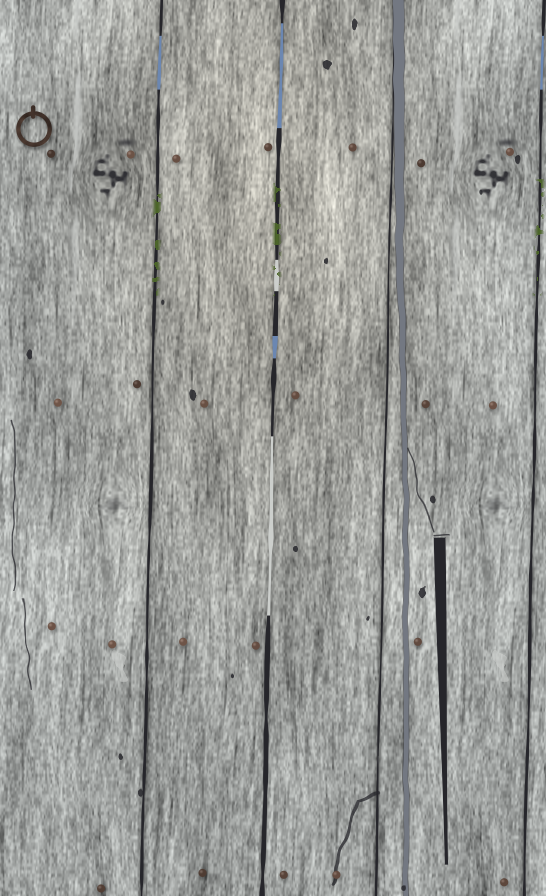
This texture is drawn by a WebGL 2 fragment shader. Its source:

```glsl
#version 300 es
precision highp float;
// Weathered grey plank wall: slanted boards with stretched fibre noise, bent by
// layered sines and knots, then seams, splits, rusty nails and an iron ring.
// Lengths are in canvas heights; the last wide board repeats the first one.
uniform vec2 u_resolution;
out vec4 outColor;

#define SLANT 0.022
#define BOARD_REPEAT 0.425
#define TONE 0.628
#define GRAIN 0.18
#define FISSURE 0.12
#define NAIL_RADIUS 0.0045
#define SEAMS vec4(0.180, 0.315, 0.441, 0.607)
#define SEAM_HALF_WIDTHS vec4(0.0016, 0.0024, 0.0011, 0.0016)
#define DARK vec3(0.15, 0.15, 0.17)
#define RUST vec3(0.34, 0.26, 0.22)
#define SKY vec3(0.42, 0.53, 0.70)
#define PALE vec3(0.80, 0.81, 0.80)

float hash(vec2 p) {
  vec3 q = fract(p.xyx * 0.1031);
  q += dot(q, q.yzx + 33.33);
  return fract((q.x + q.y) * q.z);
}
float noise(vec2 p) {
  vec2 i = floor(p), f = fract(p);
  f *= f * (3.0 - 2.0 * f);
  return mix(mix(hash(i), hash(i + vec2(1, 0)), f.x),
             mix(hash(i + vec2(0, 1)), hash(i + vec2(1, 1)), f.x), f.y);
}
float cellular(vec2 p) {
  vec2 i = floor(p);
  float nearest = 2.0;
  for (int k = 0; k < 9; k++) {
    vec2 c = i + vec2(k % 3 - 1, k / 3 - 1);
    nearest = min(nearest, length(c + vec2(hash(c), hash(c + 57.0)) - p));
  }
  return nearest;
}
float segment(vec2 p, vec2 a, vec2 b) {
  vec2 ab = b - a;
  return length(p - a - ab * clamp(dot(p - a, ab) / dot(ab, ab), 0.0, 1.0));
}
float cover(float d) { return clamp(0.5 - d * u_resolution.y, 0.0, 1.0); }
float glow(float d, float r) { return 1.0 - smoothstep(0.0, r, d); }
float band(float y, float lo, float hi) { return cover(max(lo - y, y - hi)); }

// Bare wood; w is the point within its own board
vec3 wood(vec2 w, vec2 p, float board) {
  vec2 q = w + vec2(SLANT * (1.0 - w.y), board * 3.7);
  q.x += 0.003 * sin(w.y * 9.0 + board * 2.0) + 0.001 * sin(w.y * 31.0 + w.x * 40.0);
  float first = 1.0 - step(0.5, board), dark = 0.0;
  for (int k = 0; k < 2; k++) {
    vec2 d = w - vec2(0.122 + 0.005 * float(k), 0.804 - 0.366 * float(k));
    q += d * vec2(-0.6, 0.4) * first * exp(-dot(d, d) * 1200.0);
    float ragged = length(d) + 0.03 * (noise(w * 150.0) - 0.5);
    dark += first * (k == 0 ? 1.2 : 0.25) * glow(ragged, 0.016);
  }
  dark += first * 0.7 * glow(length((w - vec2(0.141, 0.841)) * vec2(0.6, 1.4)), 0.009);
  float fine = noise(q * vec2(450, 75)), speck = noise(q * vec2(520, 260));
  float fibre = noise(q * vec2(190, 16)), broad = noise(q * vec2(24, 6));
  float tone = TONE + GRAIN * (fine + 0.7 * fibre + broad + speck - 1.85);
  tone += 0.08 * (noise(p * vec2(9, 5)) - 0.5) + 0.05 * smoothstep(0.2, 0.9, p.y) - 0.02;
  tone -= FISSURE * smoothstep(0.72, 0.95, noise(q * vec2(260, 14) + 31.0));
  tone -= 0.12 * glow(cellular(q * vec2(110, 34)), 0.16);
  vec2 sun = (p - vec2(0.30, 0.78)) * vec2(5, 2.5);
  vec3 col = tone * mix(vec3(0.99, 1.01, 1.0), vec3(1.03, 1.02, 0.97), exp(-dot(sun, sun)));
  // Pale flaked strip and chip
  float strip = glow(abs(q.x - 0.091), 0.009) * smoothstep(0.35, 0.9, w.y) * smoothstep(0.3, 0.6, noise(q * vec2(160, 30)));
  float chip = cover(segment(w, vec2(0.131, 0.268), vec2(0.140, 0.242)) - 0.009 * noise(w * 150.0));
  col = mix(col, PALE, first * max(0.8 * strip, 0.6 * chip));
  return mix(col, DARK, clamp(dark, 0.0, 0.9));
}

void main() {
  vec2 p = gl_FragCoord.xy / u_resolution.y;
  float s = p.x + SLANT * (1.0 - p.y);
  float board = dot(step(SEAMS, vec4(s)), vec4(1));
  bool copied = board == 3.0;
  vec2 w = p - vec2(copied ? BOARD_REPEAT : 0.0, 0.0);
  vec3 col = wood(w, p, copied ? 0.0 : board);

  // Seams, with daylight and moss showing in places
  for (int i = 0; i < 4; i++) {
    float d = abs(s - SEAMS[i] + 0.0006 * sin(p.y * 23.0 + float(i) * 2.0));
    float width = SEAM_HALF_WIDTHS[i] * (0.5 + 0.8 * noise(vec2(p.y * 45.0, i)));
    vec3 gap = DARK;
    if (i == 1) {
      gap = mix(gap, SKY, band(p.y, 0.857, 0.974) + band(p.y, 0.60, 0.625));
      gap = mix(gap, PALE, band(p.y, 0.313, 0.513) + band(p.y, 0.675, 0.710));
    } else if (i != 2) gap = mix(gap, SKY, band(p.y, 0.90, 0.96));
    col *= 1.0 - 0.25 * glow(d, 0.007);
    col = mix(col, gap, cover(d - width));
    float moss = glow(d, 0.007) * band(p.y, 0.67, 0.80) * step(0.66, noise(p * 170.0));
    if (i != 2) col = mix(col, vec3(0.30, 0.40, 0.16), moss);
  }

  // Wavy open split, wedge gap and hairline cracks
  float splitX = 0.453 - 0.008 * smoothstep(0.4, 0.85, p.y) + 0.0025 * (noise(vec2(p.y * 45.0, 4)) - 0.5);
  float split = abs(p.x - splitX) - mix(0.0026, 0.0060, smoothstep(0.5, 1.0, p.y));
  col = mix(col, DARK, 0.5 * cover(split - 0.0008));
  col = mix(col, vec3(0.45, 0.47, 0.51), cover(split));
  float wedge = abs(p.x - 0.499 + 0.021 * p.y) - mix(0.0018, 0.0065, smoothstep(0.03, 0.4, p.y));
  col = mix(col, DARK, cover(max(wedge, max(0.035 - p.y, p.y - 0.4))));
  vec2 c = p + 0.006 * (vec2(noise(p * 60.0), noise(p * 60.0 + 9.0)) - 0.5);
  float crack = min(segment(c, vec2(0.455, 0.50), vec2(0.482, 0.405)), segment(c, vec2(0.482, 0.401), vec2(0.500, 0.401)));
  crack = min(crack, min(segment(c, vec2(0.014, 0.53), vec2(0.017, 0.34)), segment(c, vec2(0.026, 0.33), vec2(0.036, 0.23))));
  crack = min(crack, min(segment(c, vec2(0.370, 0.014), vec2(0.398, 0.105)), segment(c, vec2(0.398, 0.105), vec2(0.424, 0.114))) - 0.001);
  col = mix(col, DARK, 0.75 * cover(crack - 0.0008));

  // Scattered worm holes
  for (int i = 0; i < 16; i++) {
    float k = float(i);
    vec2 d = p - vec2(0.61 * hash(vec2(k, 3)), (k + hash(vec2(k, 8))) / 16.0);
    float size = mix(0.002, 0.005, hash(vec2(k, 5)));
    col = mix(col, DARK, 0.85 * cover(length(d * vec2(1.2, 0.8)) - size * (0.6 + 0.8 * noise(p * 240.0))));
  }

  // Rows of rusty nail heads
  for (int i = 0; i < 28; i++) {
    vec2 cell = vec2(i % 7, i / 7);
    vec2 jitter = vec2(hash(cell + 11.0), hash(cell + 23.0)) - 0.5;
    vec2 d = p - vec2(0.045 + 0.088 * cell.x, 0.828 - 0.269 * cell.y) - jitter * vec2(0.05, 0.026);
    float shown = step(0.2, hash(cell + 41.0));
    col *= 1.0 - shown * 0.35 * glow(length(d - vec2(0.001, -0.002)), 0.009);
    vec3 head = RUST * (0.8 + 0.5 * hash(cell)) + 0.15 * glow(length(d + vec2(0.0015, -0.0015)), 0.003);
    col = mix(col, head, shown * cover(length(d) - NAIL_RADIUS));
  }

  // Iron ring with staple and soft shadow
  vec2 r = p - vec2(0.038, 0.856);
  col *= 1.0 - 0.35 * glow(abs(length(r - vec2(0.002, -0.003)) - 0.0175), 0.006);
  float ring = min(abs(length(r) - 0.0175) - 0.0024, segment(r, vec2(-0.001, 0.014), vec2(-0.001, 0.024)) - 0.0025);
  col = mix(col, RUST * (0.55 + 0.4 * noise(p * 200.0)), cover(ring));
  outColor = vec4(clamp(col, 0.0, 1.0), 1.0);
}
```
